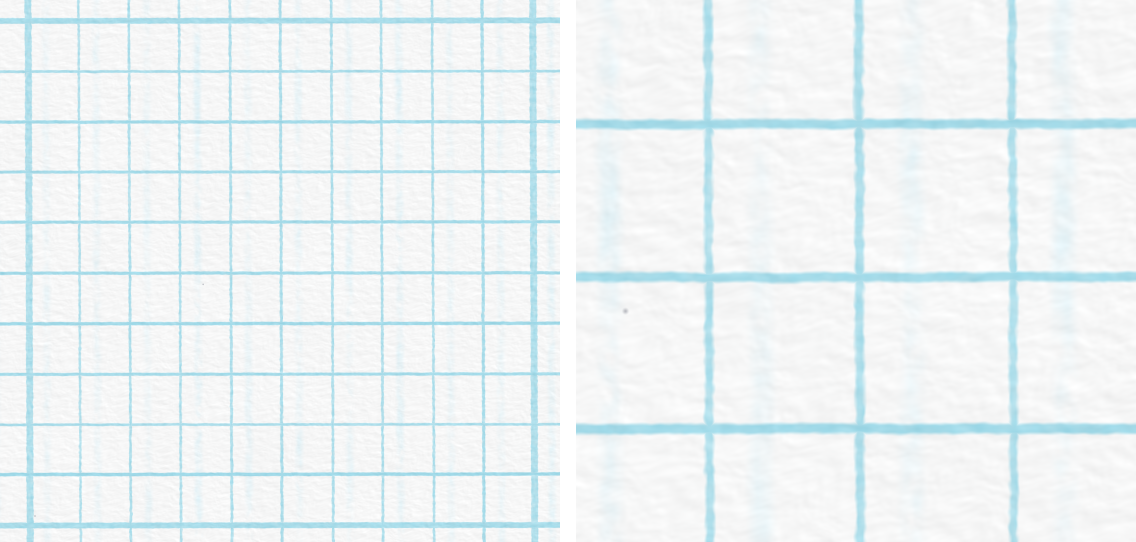
Left, the full canvas; right, a detail of the centre.
Reproduce this pattern procedurally as a Shadertoy shader.

```glsl
// Graph paper: a pale cyan grid with heavy tenth lines, faint ghost stripes and fibrous grain.

const vec3 PAPER = vec3(0.966, 0.967, 0.967);
const vec3 INK = vec3(0.64, 0.855, 0.91);
const vec3 GHOST_INK = vec3(0.86, 0.94, 0.965);
const vec2 GRID_ORIGIN = vec2(0.0538, 0.0309);
const float PITCH = 0.0931;
const float MAJOR_EVERY = 10.0;

vec2 hash22(vec2 p) {
    vec3 q = fract(p.xyx * vec3(0.1031, 0.1030, 0.0973));
    q += dot(q, q.yzx + 33.33);
    return fract((q.xx + q.yz) * q.zy);
}

float cornerSlope(vec2 cell, vec2 corner, vec2 f) {
    return dot(hash22(cell + corner) * 2.0 - 1.0, f - corner);
}

// Gradient noise, roughly -0.7 to 0.7
float gradientNoise(vec2 p) {
    vec2 cell = floor(p), f = fract(p);
    vec2 u = f * f * f * (f * (f * 6.0 - 15.0) + 10.0);
    float low = mix(cornerSlope(cell, vec2(0, 0), f), cornerSlope(cell, vec2(1, 0), f), u.x);
    float high = mix(cornerSlope(cell, vec2(0, 1), f), cornerSlope(cell, vec2(1, 1), f), u.x);
    return mix(low, high, u.y);
}

float fbm(vec2 p) {
    float sum = 0.0, amplitude = 0.6;
    for (int i = 0; i < 3; i++) {
        sum += amplitude * gradientNoise(p);
        p = p * 2.03 + 17.3;
        amplitude *= 0.55;
    }
    return sum;
}

// Soft-edged band around zero distance
float band(float distance, float halfWidth, float softness) {
    return 1.0 - smoothstep(halfWidth - softness, halfWidth + softness, abs(distance));
}

// Ruled lines across one axis; "along" runs down the length of each line
float ruledLines(float across, float along, float thinHalf, float majorHalf,
                 float roughness, float seed, float softness) {
    float index = round(across / PITCH);
    bool major = mod(index, MAJOR_EVERY) == 0.0;
    vec2 vary = hash22(vec2(index + 20.0, seed)) - 0.5;
    float offset = across - index * PITCH - (major ? 0.0 : vary.x * 0.002);
    offset += 0.0011 * gradientNoise(vec2(along * 38.0, index * 7.3 + seed));
    float edge = gradientNoise(vec2(along * 150.0, across * 220.0 + seed));
    float halfWidth = (major ? majorHalf : thinHalf * (1.0 + 0.35 * vary.y));
    halfWidth += roughness * 0.0016 * edge;
    float mottle = gradientNoise(vec2(along * 95.0, across * 170.0 + seed * 3.0));
    float strength = (major ? 0.93 : 0.96 + 0.15 * vary.y) + roughness * 0.4 * mottle;
    return band(offset, halfWidth, softness) * clamp(strength, 0.0, 1.1);
}

// Broken pale stripes trailing each vertical line
float ghostStripes(vec2 p) {
    float shifted = p.x - 0.032;
    float index = round(shifted / PITCH);
    float offset = shifted - index * PITCH + 0.003 * gradientNoise(vec2(index * 5.7, p.y * 25.0));
    float patches = 0.5 + 0.9 * gradientNoise(vec2(index * 3.1, p.y * 13.0));
    patches += 0.7 * gradientNoise(vec2(p.x * 110.0, p.y * 75.0));
    float strength = 0.45 + 0.4 * hash22(vec2(index + 9.0, 4.0)).x;
    return band(offset, 0.006, 0.005) * clamp(patches, 0.0, 1.0) * strength;
}

// Side-lit fibre relief
float paperRelief(vec2 p) {
    vec2 scale = vec2(48.0, 92.0);
    vec2 warped = p * scale + 0.6 * gradientNoise(p * 30.0);
    return fbm(warped + vec2(0.12, 0.28)) - fbm(warped);
}

// Rare tiny specks of dust
float specks(vec2 p, float softness) {
    vec2 cell = floor(p * 7.0);
    vec2 place = 0.2 + 0.6 * hash22(cell + 3.7);
    float present = step(0.95, hash22(cell + 61.0).x);
    return present * band(length(p - (cell + place) / 7.0), 0.0012, softness);
}

void mainImage(out vec4 fragColor, in vec2 fragCoord) {
    vec2 uv = fragCoord / iResolution.y;
    float softness = max(0.0015, 0.75 / iResolution.y);

    // Slight skew of the printed sheet
    vec2 grid = uv - GRID_ORIGIN;
    grid += vec2(0.004 * (uv.y - 0.5), -0.001 * (uv.x - 0.5));

    float vertical = 0.9 * ruledLines(grid.x, uv.y, 0.0026, 0.0063, 1.0, 3.0, softness);
    float horizontal = ruledLines(grid.y, uv.x, 0.0027, 0.0053, 0.5, 11.0, softness);
    float ink = max(vertical, horizontal);

    // Paper, then ghost stripes, then ruling
    vec3 color = mix(PAPER, GHOST_INK, ghostStripes(grid));
    color = mix(color, INK, ink);
    color += 0.07 * paperRelief(uv) + 0.008 * gradientNoise(uv * 9.0);
    color = mix(color, vec3(0.55, 0.56, 0.6), 0.6 * specks(uv, softness));

    fragColor = vec4(clamp(color, 0.0, 1.0), 1.0);
}
```
